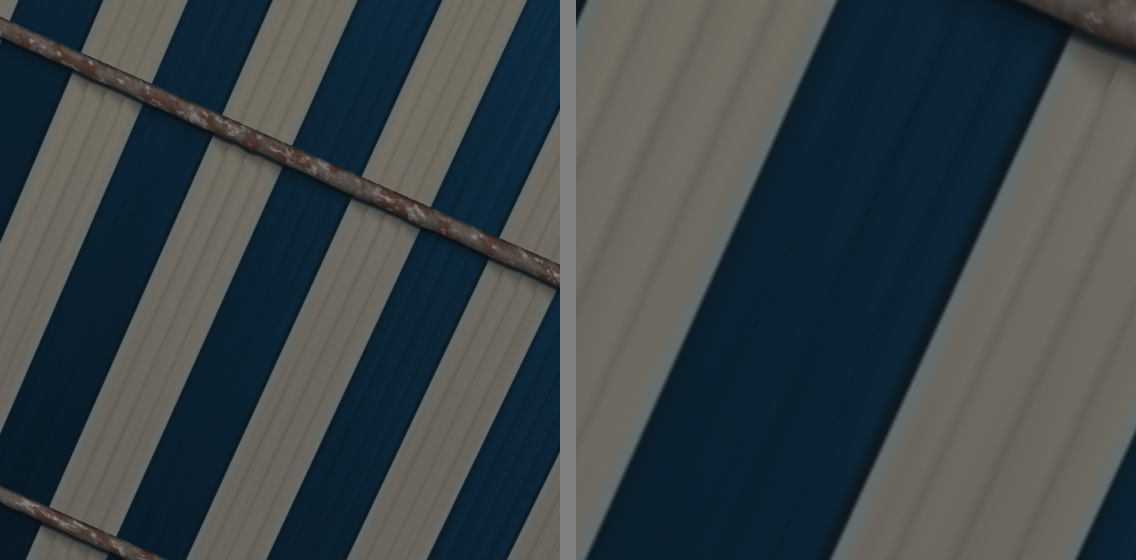
Left, the full canvas; right, a detail of the centre.
Reproduce this pattern procedurally as a WebGL 2 fragment shader.

```glsl
#version 300 es
precision highp float;

uniform vec2 u_resolution;
out vec4 fragColor;

#define STRIPE_WIDTH 0.1514
#define STRIPE_TAPER 0.0082
#define STRIPE_LEAN 0.425
#define STRIPE_START 0.1844
#define RIBS 4.0
#define RAIL_SLOPE 0.443
#define RAIL_START 0.030
#define RAIL_PITCH 0.837
#define RAIL_WIDTH 0.036
#define SOFTNESS 0.0022

const vec3 NAVY = vec3(0.045, 0.138, 0.205);
const vec3 NAVY_EDGE = vec3(0.055, 0.085, 0.100);
const vec3 CREAM = vec3(0.440, 0.425, 0.385);
const vec3 CREAM_LOW = vec3(0.405, 0.392, 0.365);
const vec3 CREAM_EDGE = vec3(0.385, 0.425, 0.435);
const vec3 RAIL_GREY = vec3(0.310, 0.285, 0.270);
const vec3 RAIL_RUST = vec3(0.265, 0.195, 0.165);
const vec3 RAIL_PALE = vec3(0.480, 0.465, 0.455);
const vec3 SHADOW = vec3(0.035, 0.060, 0.080);

float hash(vec2 p) {
    return fract(sin(dot(p, vec2(127.1, 311.7))) * 43758.5453);
}

float noise(vec2 p) {
    vec2 i = floor(p), f = fract(p);
    f = f * f * (3.0 - 2.0 * f);
    return mix(mix(hash(i), hash(i + vec2(1.0, 0.0)), f.x),
               mix(hash(i + vec2(0.0, 1.0)), hash(i + vec2(1.0, 1.0)), f.x), f.y);
}

float fbm(vec2 p) {
    float sum = 0.0, gain = 0.5;
    for (int i = 0; i < 4; i++) {
        sum += gain * noise(p);
        p = p * 2.03 + 17.0;
        gain *= 0.5;
    }
    return sum / 0.9375;
}

// Ribbed slats: "across" counts stripes, "depth" runs down the canvas
vec3 slats(float across, float depth, float x, float soft) {
    float fromCentre = abs(mod(across + 0.5, 2.0) - 1.0);
    float edge = abs(fromCentre - 0.5);
    float creamMask = 1.0 - smoothstep(0.5 - soft, 0.5 + soft, fromCentre);
    float rib = fract(across * RIBS);
    float groove = 1.0 - smoothstep(0.0, 0.2, abs(fract(across * RIBS + 0.5) - 0.5));
    float grain = noise(vec2(across * 14.0, depth * 5.0)) - 0.5;

    vec3 cream = mix(CREAM, CREAM_LOW, smoothstep(0.1, 0.9, depth));
    cream *= 1.0 - 0.07 * groove + 0.03 * (rib - 0.5) + 0.05 * grain;
    cream = mix(cream, CREAM_EDGE, 0.75 * (1.0 - smoothstep(0.02, 0.11, edge)));

    float ribLight = smoothstep(0.0, 0.9, x) * (0.6 + 0.4 * depth);
    vec3 navy = NAVY * (0.92 + 0.30 * x - 0.22 * depth);
    navy *= 1.0 + 0.16 * ribLight * (rib - 0.5 - 0.5 * groove) + 0.10 * grain;
    float rightSide = step(0.5, fract(across));
    float darkLine = 1.0 - smoothstep(0.02, 0.09, edge);
    navy = mix(navy, NAVY_EDGE, darkLine * mix(0.35, 0.8, rightSide));

    return mix(navy, cream, creamMask);
}

// Weathered rail: "t" is 0 at its upper edge and 1 at its lower edge
vec3 railColor(float along, float t) {
    vec2 p = vec2(along * 38.0, t * 1.7);
    float rust = fbm(p);
    float flecks = fbm(p * 2.3 + 41.0);
    vec3 c = mix(RAIL_GREY, RAIL_RUST, smoothstep(0.42, 0.68, rust));
    c = mix(c, RAIL_PALE, 0.8 * smoothstep(0.52, 0.76, flecks));
    c *= 0.92 + 0.16 * noise(vec2(along * 190.0, t * 6.0));
    float lit = smoothstep(0.0, 0.25, t) * (1.0 - smoothstep(0.5, 1.05, t));
    return c * mix(0.66, 1.10, lit);
}

void main() {
    vec2 uv = gl_FragCoord.xy / u_resolution;
    float depth = 1.0 - uv.y;
    float soft = max(SOFTNESS, 0.75 / min(u_resolution.x, u_resolution.y));

    // Leaning stripes that narrow slightly toward the bottom
    float width = STRIPE_WIDTH - STRIPE_TAPER * depth;
    float across = (uv.x - STRIPE_START + STRIPE_LEAN * depth) / width;
    vec3 color = slats(across, depth, uv.x, soft / width);

    // Signed drop below the nearest rail above
    float fall = depth - RAIL_SLOPE * uv.x - RAIL_START + 0.1;
    float row = floor(fall / RAIL_PITCH);
    float drop = fall - row * RAIL_PITCH - 0.1;
    float thickness = RAIL_WIDTH - 0.005 * row + 0.004 * uv.x;
    thickness += 0.004 * (noise(vec2(uv.x * 45.0, row * 9.0)) - 0.5);

    // Scalloped shadow under the rail, longer along one side of each rib
    float below = drop - thickness;
    float reach = 0.026 + 0.020 * fract(across * RIBS);
    float under = step(0.0, drop);
    float softShade = 1.0 - smoothstep(0.0, reach, below);
    float contactShade = 1.0 - smoothstep(0.003, 0.016, below);
    color = mix(color, SHADOW, under * max(0.45 * softShade, 0.88 * contactShade));

    float railMask = smoothstep(-soft, soft, drop) * (1.0 - smoothstep(-soft, soft, below));
    color = mix(color, railColor(uv.x + 3.0 * row, drop / thickness), railMask);

    fragColor = vec4(color, 1.0);
}
```
